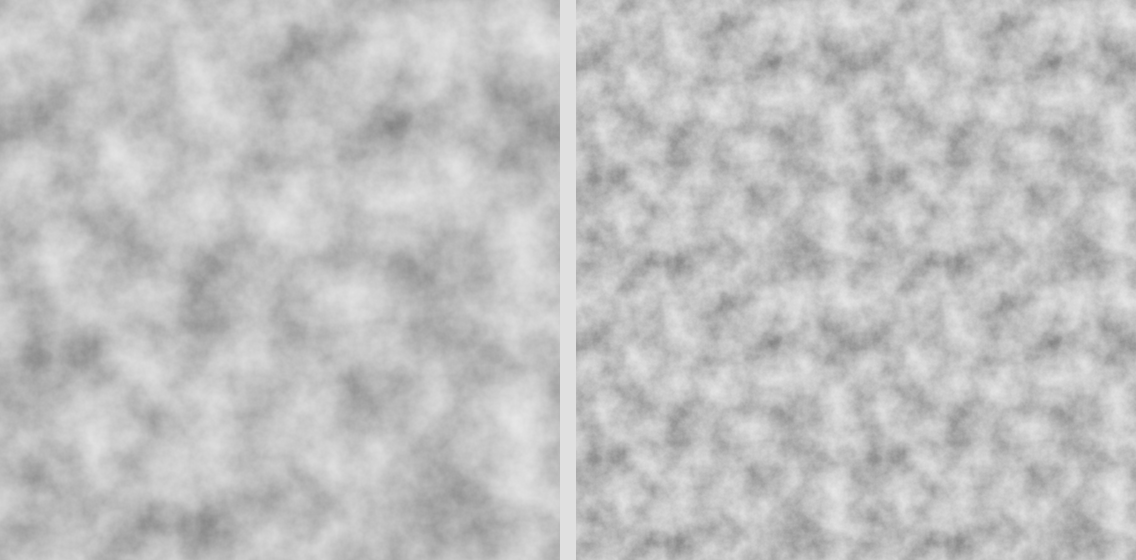
Left: one tile. Right: repeated 2 by 2.
This texture is drawn by a Shadertoy shader. Its source:

```glsl
// Seamless soft grey clouds: fractal gradient noise with darker smoky spots.

const int   OCTAVES     = 6;
const int   BASE_CELLS  = 7;      // noise cells across the canvas, first octave
const float GAIN        = 0.56;   // amplitude ratio between octaves
const float MEAN_GREY   = 0.758;
const float CONTRAST    = 0.212;
const float DARK_SKEW   = 0.05;   // deepens dark spots, flattens highlights
const float TAU         = 6.2831853;

// Integer hash of a lattice cell and octave to 0..1
float hash(ivec2 cell, int seed) {
    uint h = uint(cell.x) * 1597334677u ^ uint(cell.y) * 3812015801u;
    h ^= uint(seed + 1) * 2654435769u;
    h = (h ^ (h >> 16)) * 2246822519u;
    h = (h ^ (h >> 13)) * 3266489917u;
    h ^= h >> 16;
    return float(h >> 8) / 16777216.0;
}

// Dot product of a wrapped corner's unit gradient with the offset to it
float cornerSlope(ivec2 cell, ivec2 corner, vec2 local, int period, int seed) {
    ivec2 wrapped = (cell + corner) % period;
    float angle = TAU * hash(wrapped, seed);
    return dot(vec2(cos(angle), sin(angle)), local - vec2(corner));
}

// Gradient noise that repeats every `period` cells
float tileNoise(vec2 p, int period, int seed) {
    ivec2 cell = ivec2(floor(p));
    vec2 f = fract(p);
    vec2 blend = f * f * f * (f * (f * 6.0 - 15.0) + 10.0);
    float low = mix(cornerSlope(cell, ivec2(0, 0), f, period, seed),
                    cornerSlope(cell, ivec2(1, 0), f, period, seed), blend.x);
    float high = mix(cornerSlope(cell, ivec2(0, 1), f, period, seed),
                     cornerSlope(cell, ivec2(1, 1), f, period, seed), blend.x);
    return mix(low, high, blend.y);
}

// Sum of octaves, each shifted so that their lattices do not line up
float clouds(vec2 uv) {
    float sum = 0.0;
    float amplitude = 1.0;
    int period = BASE_CELLS;
    for (int i = 0; i < OCTAVES; i++) {
        vec2 shift = fract(float(i) * vec2(0.37, 0.73));
        sum += amplitude * tileNoise(uv * float(period) + shift, period, i);
        amplitude *= GAIN;
        period *= 2;
    }
    return sum;
}

void mainImage(out vec4 fragColor, in vec2 fragCoord) {
    vec2 uv = fragCoord / iResolution.xy;
    float density = clouds(uv);
    float grey = MEAN_GREY + CONTRAST * density - DARK_SKEW * density * density;
    fragColor = vec4(vec3(clamp(grey, 0.0, 1.0)), 1.0);
}
```
